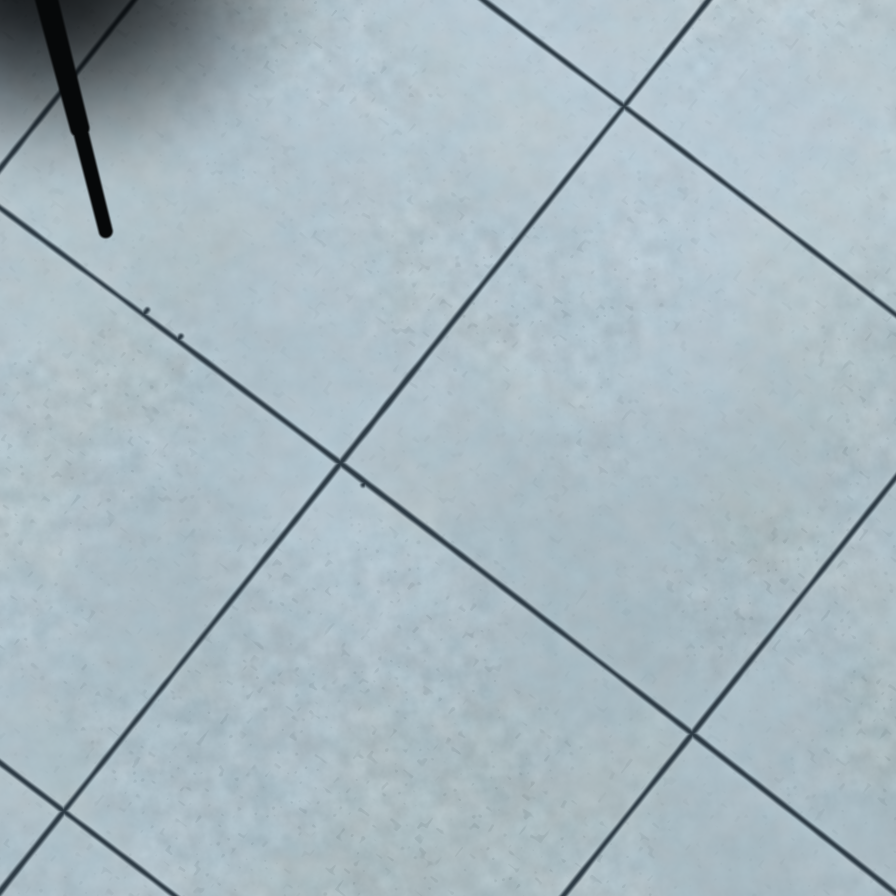
A WebGL 1 fragment shader for this texture:

```glsl
precision highp float;
// Pale blue-grey floor tiles laid askew with dark grout, a shadowed corner and a black furniture leg.

uniform vec2 u_resolution;

// Tile lattice: one corner and the two tile edges
const vec2 CORNER = vec2(0.380, 0.483);
const vec2 EDGE_U = vec2(0.3945, -0.2995);
const vec2 EDGE_V = vec2(0.3125, 0.3932);
const vec2 LENS_BEND = vec2(0.0067, -0.0125);
const float LENS_BOW = 0.006;

const float GROUT_HALF = 0.0027;
const float GROUT_SOFT = 0.0019;
const float GROUT_VARIATION = 0.0014;
const float HALO_WIDTH = 0.005;
const float HALO_GAIN = 0.025;
const vec3 CHIP_AT = vec3(-0.55, -0.455, 0.07);
const vec3 CHIP_SIDE = vec3(0.007, 0.006, -0.004);
const float CHIP_RADIUS = 0.0026;

const vec3 TILE_COLOR = vec3(0.705, 0.774, 0.814);
const vec3 TILE_DIM = vec3(0.638, 0.708, 0.738);
const vec3 WARM_TINT = vec3(0.008, 0.000, -0.014);
const vec3 GROUT_COLOR = vec3(0.18, 0.235, 0.275);
const vec3 LEG_COLOR = vec3(0.025, 0.032, 0.036);
const vec3 SHADOW_TINT = vec3(0.14, 0.145, 0.15);
const float GRAIN = 0.075;
const float SPECK = 0.035;
const vec3 CHROMA = vec3(0.016, -0.006, -0.012);

const vec2 LEG_TOP = vec2(0.047, 1.02);
const vec2 LEG_JOINT = vec2(0.089, 0.857);
const vec2 LEG_FOOT = vec2(0.118, 0.742);
const vec2 SHADOW_CENTER = vec2(0.05, 1.04);
const vec2 SHADOW_SIZE = vec2(0.35, 0.27);

float hash(vec2 p) {
  return fract(sin(dot(p, vec2(127.1, 311.7))) * 43758.5453);
}

float noise(vec2 p) {
  vec2 i = floor(p), f = fract(p);
  f = f * f * (3.0 - 2.0 * f);
  return mix(mix(hash(i), hash(i + vec2(1.0, 0.0)), f.x),
             mix(hash(i + vec2(0.0, 1.0)), hash(i + vec2(1.0, 1.0)), f.x), f.y);
}

float fbm(vec2 p) {
  float sum = 0.0, amp = 0.5;
  for (int i = 0; i < 4; i++) {
    sum += amp * noise(p);
    p = mat2(1.6, 1.2, -1.2, 1.6) * p + 17.3;
    amp *= 0.5;
  }
  return sum / 0.9375;
}

float cross2(vec2 a, vec2 b) {
  return a.x * b.y - a.y * b.x;
}

// Distance to a rod whose radius tapers from r0 to r1
float rod(vec2 p, vec2 a, vec2 b, float r0, float r1) {
  vec2 ab = b - a;
  float t = clamp(dot(p - a, ab) / dot(ab, ab), 0.0, 1.0);
  return length(p - a - ab * t) - mix(r0, r1, t);
}

// Canvas point to tile units, with slight lens distortion
vec2 tileCoords(vec2 p) {
  vec2 d = p - CORNER;
  vec2 t = vec2(cross2(d, EDGE_V), cross2(EDGE_U, d)) / cross2(EDGE_U, EDGE_V);
  vec2 bent = t * (1.0 + LENS_BEND * t);
  bent.x -= LENS_BEND.x * t.x;
  bent.y += LENS_BOW * t.x * t.x;
  return bent;
}

// Signed distance to grout lines and the small chips along one joint
float groutDistance(vec2 tile, vec2 p) {
  vec2 spacing = cross2(EDGE_U, EDGE_V) / vec2(length(EDGE_V), length(EDGE_U));
  vec2 lineDist = abs(tile - floor(tile + 0.5)) * spacing;
  float d = min(lineDist.x, lineDist.y) - GROUT_HALF;
  d += GROUT_VARIATION * (0.6 * noise(p * 9.0) + 0.4 * noise(p * 60.0) - 0.5);
  for (int i = 0; i < 3; i++) {
    vec2 chip = vec2(tile.x - CHIP_AT[i], tile.y) * spacing;
    chip.y -= clamp(chip.y, min(0.0, CHIP_SIDE[i]), max(0.0, CHIP_SIDE[i]));
    d = min(d, length(chip) - CHIP_RADIUS);
  }
  return d;
}

// Glazed surface: broad light, faint warm patches, uneven grain and sparse specks
vec3 tileSurface(vec2 p, vec2 tile) {
  float light = 0.64 + 0.4 * (p.y - 0.5) - 0.4 * (p.x - 0.5);
  light += 0.6 * smoothstep(0.55, 0.0, length(p - vec2(0.88, 0.95)));
  light += 0.9 * (fbm(p * 5.0 + 3.0) - 0.5) + 0.12 * (hash(floor(tile)) - 0.5);
  vec3 color = mix(TILE_DIM, TILE_COLOR, clamp(light, -0.1, 1.15));
  color += WARM_TINT * smoothstep(0.42, 0.72, fbm(p * 7.0 + 40.0));
  float grain = fbm(p * 65.0 + 9.0) - 0.5;
  float patchy = mix(0.5, 1.3, smoothstep(0.35, 0.65, fbm(p * 6.0 + 70.0)));
  float speck = smoothstep(0.80, 0.95, noise(tile * 85.0 + 31.0));
  color += patchy * (GRAIN * grain - SPECK * speck);
  return color + CHROMA * (noise(tile * 24.0 + 5.0) - 0.5);
}

void main() {
  vec2 p = gl_FragCoord.xy / u_resolution;
  float px = 1.0 / min(u_resolution.x, u_resolution.y);
  vec2 tile = tileCoords(p);

  // Tiles, faint bright rim and grout
  float d = groutDistance(tile, p);
  float soft = GROUT_SOFT + 0.5 * px;
  vec3 color = tileSurface(p, tile) + HALO_GAIN * exp(-max(d, 0.0) / HALO_WIDTH);
  color = mix(color, GROUT_COLOR, 1.0 - smoothstep(-soft, soft, d));

  // Shadow in the upper left corner
  float shade = 1.0 - smoothstep(0.08, 1.0, length((p - SHADOW_CENTER) / SHADOW_SIZE));
  color *= mix(vec3(1.0), SHADOW_TINT, shade);

  // Two-section leg
  float leg = min(rod(p, LEG_TOP, LEG_JOINT, 0.0130, 0.0108),
                  rod(p, LEG_JOINT, LEG_FOOT, 0.0085, 0.0078));
  float legSoft = 0.0014 + 0.5 * px;
  color = mix(color, LEG_COLOR, 1.0 - smoothstep(-legSoft, legSoft, leg));

  gl_FragColor = vec4(color, 1.0);
}
```
